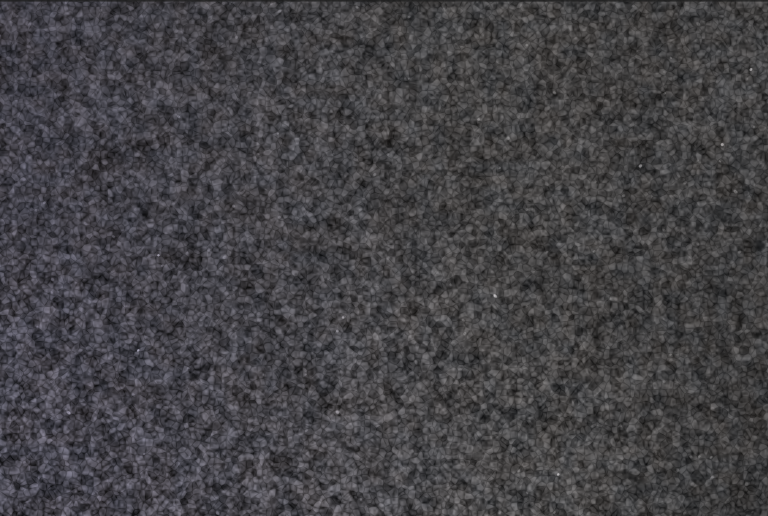
Reproduce this texture procedurally as a Shadertoy shader.

```glsl
// Dark asphalt: fine packed grit with black gaps, pale flecks and a violet cast to the left.

const float STONES = 82.0;    // stones per canvas height
const float FLECKS = 75.0;    // fleck cells per canvas height
const float BASE_TONE = 0.262;
const vec3 VIOLET_CAST = vec3(0.985, 0.965, 1.09);
const vec3 NEUTRAL_CAST = vec3(1.01, 0.995, 1.0);

// Integer hash: three values in 0..1 per cell and seed
vec3 hash3(vec2 cell, uint seed) {
    uvec3 v = uvec3(ivec3(ivec2(cell), 0)) + uvec3(0u, 0u, seed);
    v = v * 1664525u + 1013904223u;
    v.x += v.y * v.z; v.y += v.z * v.x; v.z += v.x * v.y;
    v ^= v >> 16u;
    v.x += v.y * v.z; v.y += v.z * v.x; v.z += v.x * v.y;
    return vec3(v >> 8u) / 16777216.0;
}

// Smooth value noise centred on zero
float noise(vec2 p, uint seed) {
    vec2 i = floor(p), f = fract(p);
    f = f * f * (3.0 - 2.0 * f);
    float low = mix(hash3(i, seed).x, hash3(i + vec2(1, 0), seed).x, f.x);
    float high = mix(hash3(i + vec2(0, 1), seed).x, hash3(i + 1.0, seed).x, f.x);
    return mix(low, high, f.y) - 0.5;
}

// Soft cellular stones: x = blended stone tone, y = 0 in gaps to 1 inside
vec2 stones(vec2 p, uint seed) {
    vec2 home = floor(p);
    float nearest = 8.0, second = 8.0, toneSum = 0.0, weightSum = 0.0;
    for (int y = -1; y <= 1; y++)
    for (int x = -1; x <= 1; x++) {
        vec2 cell = home + vec2(x, y);
        vec3 rnd = hash3(cell, seed);
        float d = length(cell + rnd.xy - p);
        float weight = exp(-9.0 * d);
        toneSum += weight * rnd.z;
        weightSum += weight;
        second = min(second, max(nearest, d));
        nearest = min(nearest, d);
    }
    return vec2(toneSum / weightSum - 0.5, smoothstep(0.0, 0.4, second - nearest));
}

// Sparse pale flecks of varied size and strength
float flecks(vec2 p, float density, uint seed) {
    vec2 cell = floor(p);
    vec3 rnd = hash3(cell, seed);
    vec3 shape = hash3(cell, seed + 1u);
    vec2 offset = fract(p) - mix(vec2(0.35), vec2(0.65), rnd.xy);
    offset.x += (shape.x - 0.5) * offset.y;
    float radius = mix(0.22, 0.42, shape.y);
    float spot = 1.0 - smoothstep(0.3 * radius, radius, length(offset));
    return spot * step(1.0 - density, rnd.z) * mix(0.35, 1.0, shape.z * shape.z);
}

// Broad uneven light across the surface
float lighting(vec2 uv, vec2 p) {
    float corner = (1.0 - uv.x) * (1.0 - uv.y);
    float rightFade = smoothstep(0.65, 1.0, uv.x) * (1.0 - 0.5 * uv.y);
    return 1.0 + 0.10 * corner - 0.08 * rightFade + 0.09 * noise(p * 5.0, 11u);
}

void mainImage(out vec4 fragColor, in vec2 fragCoord) {
    vec2 uv = fragCoord / iResolution.xy;
    vec2 p = fragCoord / iResolution.y;

    // Grit: stones, gaps and two scales of grain
    vec2 warp = vec2(noise(p * 60.0, 1u), noise(p * 60.0, 2u));
    vec2 stone = stones(p * STONES + 0.6 * warp, 3u);
    float grit = 0.14 * stone.x + 0.065 * (stone.y - 0.6);
    grit += 0.15 * noise(p * 190.0, 4u) + 0.12 * noise(p * 108.0, 5u);
    grit += 0.05 * noise(p * 32.0, 6u);

    // Rougher toward the lower left
    float roughness = mix(0.93, 1.16, (1.0 - uv.x) * (1.0 - uv.y));
    float tone = (BASE_TONE + roughness * grit) * lighting(uv, p);

    // Common dull flecks and rare bright ones
    tone += 0.16 * flecks(p * FLECKS, 0.03, 7u);
    tone += 0.42 * flecks(p * FLECKS + 0.5, 0.0016, 9u);

    // Colour cast with a slight mottling
    float violet = 1.0 - smoothstep(0.05, 0.75, uv.x + 0.12 * uv.y);
    vec3 color = max(tone, 0.06) * mix(NEUTRAL_CAST, VIOLET_CAST, violet);
    color += vec3(0.012, 0.0, -0.012) * noise(p * 40.0, 13u);

    // Thin dark rim along the top
    color = mix(color, vec3(0.12), 0.8 * smoothstep(0.996, 0.998, uv.y));
    fragColor = vec4(clamp(color, 0.0, 1.0), 1.0);
}
```
